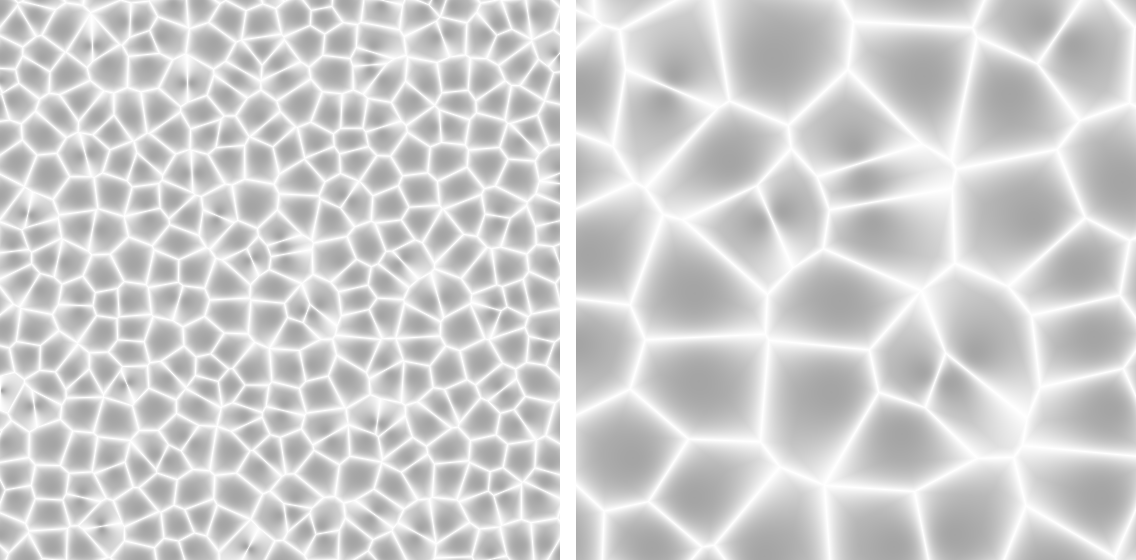
Left: the whole. Right: its middle third, enlarged.
Give the GLSL for this pattern, as a three.js fragment shader.

```glsl
varying vec2 vUv;

const float CELLS = 18.0;        // cells across the canvas
const float JITTER = 1.0;        // 0 = square grid, 1 = fully scattered
const float CONTRAST_POWER = 1.0;
const vec2 SEED_OFFSET = vec2(37.0, 11.0);
const vec3 CORE_COLOR = vec3(0.645);
const vec3 RIDGE_COLOR = vec3(1.0);

vec2 hash2(vec2 p) {
  vec2 q = vec2(dot(p, vec2(127.1, 311.7)), dot(p, vec2(269.5, 183.3)));
  return fract(sin(q) * 43758.5453);
}

// Squared distances to the nearest and second nearest seed
vec2 nearestTwo(vec2 p) {
  vec2 cell = floor(p);
  vec2 local = fract(p);
  vec2 nearest = vec2(16.0);
  for (int y = -2; y <= 2; y++) {
    for (int x = -2; x <= 2; x++) {
      vec2 offset = vec2(float(x), float(y));
      vec2 seed = 0.5 + JITTER * (hash2(cell + offset) - 0.5);
      vec2 toSeed = offset + seed - local;
      float d = dot(toSeed, toSeed);
      nearest.y = min(nearest.y, max(nearest.x, d));
      nearest.x = min(nearest.x, d);
    }
  }
  return nearest;
}

void main() {
  vec2 d = nearestTwo(vUv * CELLS + SEED_OFFSET);

  // The ratio is 0 at a seed and rises to 1 on the border between cells
  float ridge = pow(d.x / max(d.y, 1e-5), CONTRAST_POWER);
  gl_FragColor = vec4(mix(CORE_COLOR, RIDGE_COLOR, ridge), 1.0);
}
```
